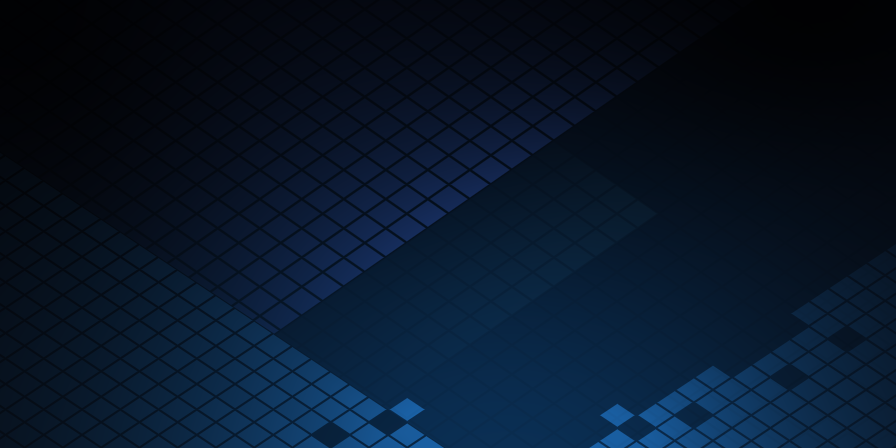
Reproduce this background procedurally as a WebGL 2 fragment shader.

```glsl
#version 300 es
precision highp float;
// Dark blue backdrop of slanted panels made of diamond tiles.
// A soft glow rises from the bottom; each panel has its own diamond lattice,
// a straight border in lattice coordinates and an exponential light falloff.

uniform vec2 u_resolution;
out vec4 outColor;

// Positions are in canvas heights, origin at the lower left.
const vec2 CORNER_CELL = vec2(0.0427, 0.0284);  // half diagonals of a tile
const vec2 BAND_CELL = vec2(0.0469, 0.0326);
const vec2 LEFT_ORIGIN = vec2(0.909, 0.086);
const vec2 RIGHT_ORIGIN = vec2(1.378, 0.073);
const vec2 BAND_ORIGIN = vec2(0.955, 0.523);
const float TILE_HALF = 0.45;
const float TONE_VARIATION = 0.12;

const vec3 SKY_LOW = vec3(0.024, 0.036, 0.062);
const vec3 SKY_HIGH = vec3(0.012, 0.017, 0.038);
const vec3 GLOW = vec3(0.018, 0.150, 0.270);
const vec3 TILE_BLUE = vec3(0.060, 0.200, 0.330);
const vec3 BAND_BLUE = vec3(0.062, 0.100, 0.220);
const vec3 VEIL_TEAL = vec3(0.012, 0.030, 0.036);

const vec2 GLOW_CENTER = vec2(1.13, -0.05);
const vec2 GLOW_RADIUS = vec2(0.80, 0.60);

// Lattice cells left empty: (steps up-right, steps down-right)
const vec2 LEFT_GAPS[2] = vec2[](vec2(-1, 0), vec2(-3, -1));
const vec2 RIGHT_GAPS[4] = vec2[](vec2(0, 1), vec2(2, 2), vec2(6, 3), vec2(9, 3));

float hash(vec2 p) {
    vec3 q = fract(vec3(p.xyx) * 0.1031);
    q += dot(q, q.yzx + 33.33);
    return fract((q.x + q.y) * q.z);
}

float blob(vec2 p, vec2 center, vec2 radius) {
    vec2 d = (p - center) / radius;
    return exp(-dot(d, d));
}

// Lattice coordinates; tile centres lie on integers
vec2 lattice(vec2 p, vec2 origin, vec2 cell) {
    vec2 q = (p - origin) / cell;
    return 0.5 * vec2(q.x + q.y, q.x - q.y);
}

// Coverage of the tile inside its lattice cell
float tileMask(vec2 g, float aa) {
    vec2 d = abs(g - round(g));
    return 1.0 - smoothstep(TILE_HALF - aa, TILE_HALF + aa, max(d.x, d.y));
}

float sameCell(vec2 a, vec2 b) {
    return all(lessThan(abs(a - b), vec2(0.5))) ? 1.0 : 0.0;
}

float tone(vec2 id) {
    return 1.0 + TONE_VARIATION * (hash(id + 50.0) - 0.5);
}

float below(float x, float edge, float aa) {
    return 1.0 - smoothstep(edge - aa, edge + aa, x);
}

void main() {
    vec2 p = gl_FragCoord.xy / u_resolution.y;
    p.x *= 2.0 * u_resolution.y / u_resolution.x;
    float aa = 0.4 / (CORNER_CELL.y * u_resolution.y);

    // Backdrop: vertical gradient, bottom glow, dark upper corners
    vec3 color = mix(SKY_LOW, SKY_HIGH, p.y);
    color += GLOW * blob(p, GLOW_CENTER, GLOW_RADIUS);
    color *= 1.0 - 0.75 * blob(p, vec2(0.08, 0.92), vec2(0.38, 0.38));
    color *= 1.0 - 0.75 * blob(p, vec2(1.80, 0.98), vec2(0.45, 0.28));

    vec2 left = lattice(p, LEFT_ORIGIN, CORNER_CELL);
    vec2 right = lattice(p, RIGHT_ORIGIN, CORNER_CELL);
    vec2 band = lattice(p, BAND_ORIGIN, BAND_CELL);
    float leftArea = below(left.x, -0.5, aa);

    // Diagonal band and the faint veil under it share one lattice
    float bandTile = tileMask(band, aa);
    float bandArea = below(band.y, 0.5, aa) * (1.0 - leftArea);
    float along = (band.x + 0.5) / 8.5;
    float bandLight = exp(-along * along + min(band.y, 0.5) / 4.5);
    float veil = below(band.x, 5.5, aa) * below(band.y, 5.5, aa);
    veil *= (1.0 - bandArea) * (1.0 - leftArea);
    veil *= smoothstep(-1.0, 5.5, band.y) * smoothstep(-9.0, 3.0, band.x);
    color *= 1.0 - 0.06 * (1.0 - bandTile) * (1.0 - leftArea);
    color *= 1.0 - 0.25 * bandArea * bandLight;
    color += BAND_BLUE * bandArea * bandLight * bandTile * tone(round(band));
    color += VEIL_TEAL * veil * mix(0.35, 1.0, bandTile);

    // Left panel with a stray tile outside its border
    vec2 id = round(left);
    float solid = max(step(id.x, -1.0), sameCell(id, vec2(0)));
    for (int i = 0; i < 2; i++) solid *= 1.0 - sameCell(id, LEFT_GAPS[i]);
    float light = exp(min(left.y, 0.5) / 9.0 + min(left.x + 1.0, 0.0) / 12.0);
    color *= 1.0 - 0.15 * leftArea;
    color += TILE_BLUE * light * solid * tileMask(left, aa) * tone(id);

    // Right panel, its border notched along the first row
    id = round(right);
    float notch = step(abs(id.x - 6.5), 1.6) * sameCell(vec2(id.y), vec2(1));
    solid = max(step(1.0, id.y) * (1.0 - notch), sameCell(id, vec2(0)));
    solid *= step(-3.0, id.x);
    for (int i = 0; i < 4; i++) solid *= 1.0 - sameCell(id, RIGHT_GAPS[i]);
    light = exp(-max(right.x, 0.0) / 7.5 - max(right.y - 1.0, 0.0) / 12.0);
    color += TILE_BLUE * light * solid * tileMask(right, aa) * tone(id);

    outColor = vec4(color, 1.0);
}
```
